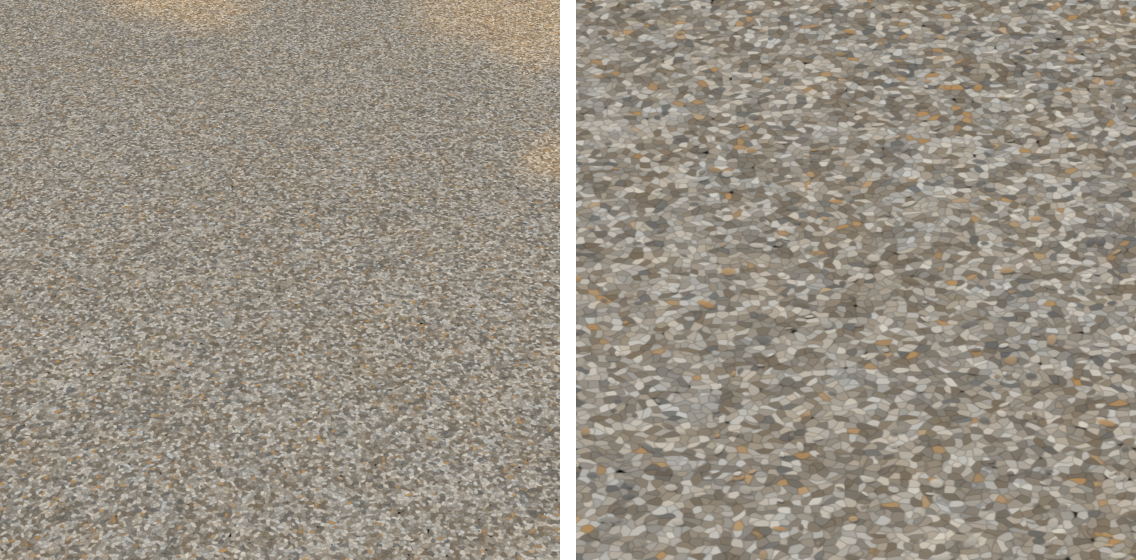
Left, the full canvas; right, a detail of the centre.
Give the GLSL for this texture, as a WebGL 2 fragment shader.

```glsl
#version 300 es
precision highp float;

uniform vec2 u_resolution;
out vec4 fragColor;

// View of the ground plane
const float HORIZON = 1.7;
const float DEPTH_STRETCH = 2.2;
const float GRAIN_DENSITY = 205.0;
const float PEBBLE_DENSITY = 125.0;
const float PEBBLE_SHARE = 0.17;
const int SAMPLES = 2;
const float FOOTPRINT = 1.35;

// Stone colours
const vec3 DARK_GRAIN = vec3(0.462, 0.425, 0.372);
const vec3 LIGHT_GRAIN = vec3(0.785, 0.765, 0.725);
const vec3 OCHRE = vec3(0.70, 0.55, 0.37);
const vec3 SLATE = vec3(0.40, 0.40, 0.39);
const vec3 CHALK = vec3(0.84, 0.82, 0.77);
const vec3 WARM_SHIFT = vec3(0.03, 0.0, -0.035);
const vec3 SUNLIGHT = vec3(1.17, 1.10, 1.01);
const float GAP_SHADE = 0.86;
const float BLEND_SHARPNESS = 13.0;

// Three random values for a cell
vec3 hash3(vec2 cell, uint seed) {
    uvec3 v = uvec3(uvec2(ivec2(cell)), seed) * 1664525u + 1013904223u;
    v.x += v.y * v.z; v.y += v.z * v.x; v.z += v.x * v.y;
    v ^= v >> 16u;
    v.x += v.y * v.z; v.y += v.z * v.x; v.z += v.x * v.y;
    return vec3(v >> 8u) / 16777216.0;
}

float valueNoise(vec2 p, uint seed) {
    vec2 i = floor(p), f = fract(p);
    f = f * f * (3.0 - 2.0 * f);
    float low = mix(hash3(i, seed).x, hash3(i + vec2(1, 0), seed).x, f.x);
    float high = mix(hash3(i + vec2(0, 1), seed).x, hash3(i + vec2(1, 1), seed).x, f.x);
    return mix(low, high, f.y);
}

// Common grey-brown stones with a few of other kinds
vec3 stoneColor(vec3 r, float rarity) {
    vec3 c = mix(DARK_GRAIN, LIGHT_GRAIN, r.x) + (r.y - 0.5) * WARM_SHIFT;
    if (r.z < 0.4 * rarity) c = mix(SLATE, c, 0.2);
    else if (r.z < 0.7 * rarity) c = mix(CHALK, c, 0.2);
    else if (r.z < rarity) c = mix(OCHRE, c, 0.5 * r.y);
    return c;
}

// Distance to a turned, elongated stone centre
float stoneDistance(vec2 offset, vec3 shape) {
    float a = shape.x * 3.14159;
    float stretch = mix(1.0, 1.6, shape.y);
    vec2 q = mat2(cos(a), sin(a), -sin(a), cos(a)) * offset;
    return length(q * vec2(1.0 / stretch, stretch));
}

// Packed fine grains that melt softly into each other
vec3 grains(vec2 p) {
    vec2 base = floor(p);
    vec3 sum = vec3(0.0);
    float total = 1e-6, d1 = 9.0, d2 = 9.0;
    for (int y = -1; y <= 1; y++)
    for (int x = -1; x <= 1; x++) {
        vec2 cell = base + vec2(x, y);
        float d = stoneDistance(p - cell - hash3(cell, 1u).xy, hash3(cell, 2u));
        float weight = exp(-BLEND_SHARPNESS * d);
        sum += weight * stoneColor(hash3(cell, 3u), 0.07);
        total += weight;
        d2 = min(d2, max(d1, d));
        d1 = min(d1, d);
    }
    return sum / total * mix(GAP_SHADE, 1.0, smoothstep(0.0, 0.3, d2 - d1));
}

// Scattered larger stones, lit from above and shaded below
vec3 addPebbles(vec3 color, vec2 p) {
    vec2 base = floor(p);
    for (int y = -1; y <= 1; y++)
    for (int x = -1; x <= 1; x++) {
        vec2 cell = base + vec2(x, y);
        vec3 place = hash3(cell, 4u);
        if (place.z > PEBBLE_SHARE) continue;
        vec3 shape = hash3(cell, 5u);
        vec2 offset = p - cell - place.xy;
        float radius = mix(0.18, 0.46, shape.z * shape.z);
        float d = stoneDistance(offset, shape) / radius;
        float shadow = stoneDistance(offset + vec2(-0.04, 0.15), shape) / radius;
        color *= 1.0 - 0.22 * (1.0 - smoothstep(0.6, 1.3, shadow));
        vec3 stone = stoneColor(hash3(cell, 6u), 0.45);
        stone *= 1.0 + 0.08 * offset.y / radius;
        color = mix(color, stone, 0.9 - 0.9 * smoothstep(0.65, 1.2, d));
    }
    return color;
}

float lightPatch(vec2 uv, vec2 center, vec2 radius) {
    return 1.0 - smoothstep(0.35, 1.0, length((uv - center) / radius));
}

vec3 ground(vec2 uv) {
    vec2 plane = vec2(uv.x - 0.5, DEPTH_STRETCH) / (HORIZON - uv.y);
    vec3 color = addPebbles(grains(plane * GRAIN_DENSITY), plane * PEBBLE_DENSITY);

    // Soft drifts of tone and warmth
    float tone = valueNoise(plane * 62.0, 7u) + 0.5 * valueNoise(plane * 17.0, 8u) - 0.75;
    float warmth = valueNoise(plane * 40.0, 9u) - 0.5;
    return color * (1.0 + 0.05 * tone) + 0.6 * warmth * WARM_SHIFT;
}

void main() {
    vec3 color = vec3(0.0);
    for (int y = 0; y < SAMPLES; y++)
    for (int x = 0; x < SAMPLES; x++) {
        vec2 shift = FOOTPRINT * ((vec2(x, y) + 0.5) / float(SAMPLES) - 0.5);
        color += ground((gl_FragCoord.xy + shift) / u_resolution);
    }
    color /= float(SAMPLES * SAMPLES);

    // Sunlit patches on the far ground
    vec2 uv = gl_FragCoord.xy / u_resolution;
    vec2 bent = uv + 0.04 * (vec2(valueNoise(uv * 14.0, 10u), valueNoise(uv * 14.0, 11u)) - 0.5);
    float sun = lightPatch(bent, vec2(0.33, 1.0), vec2(0.18, 0.075));
    sun = max(sun, lightPatch(bent, vec2(0.94, 0.99), vec2(0.27, 0.14)));
    sun = max(sun, lightPatch(bent, vec2(1.01, 0.72), vec2(0.12, 0.065)));
    color *= mix(vec3(1.0), SUNLIGHT, sun);
    fragColor = vec4(color, 1.0);
}
```
